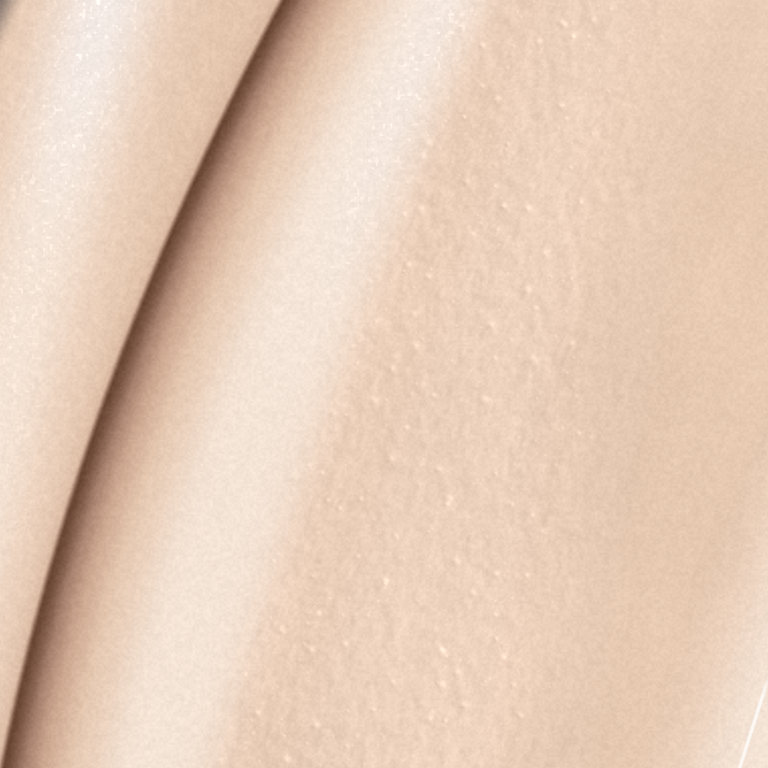
Give the GLSL for this texture, as a Shadertoy shader.

```glsl
// Soft folds of glossy cream: a curved dark crease splits two satin ridges.
// Colour ramps follow the horizontal distance to each fold curve; noise then
// adds streaks, fine bumps, scattered beads, sparkle and grain.

const vec3 DEEP  = vec3(0.40, 0.26, 0.19);
const vec3 UMBER = vec3(0.62, 0.47, 0.40);
const vec3 CLAY  = vec3(0.79, 0.64, 0.55);
const vec3 SAND  = vec3(0.895, 0.775, 0.68);
const vec3 SKIN  = vec3(0.93, 0.825, 0.745);
const vec3 CREAM = vec3(0.96, 0.895, 0.84);
const vec3 PEARL = vec3(0.955, 0.92, 0.90);

// Integer hash of a cell, giving 0..1
float hash(vec2 cell, uint seed) {
    uvec2 u = uvec2(ivec2(cell) + 4096);
    uint h = u.x * 1664525u + u.y * 374761u + seed * 668265u;
    h = (h ^ (h >> 15)) * 2246822u;
    h = (h ^ (h >> 13)) * 3266489u;
    return float((h ^ (h >> 16)) & 65535u) / 65535.0;
}

float noise(vec2 p, uint seed) {
    vec2 i = floor(p), f = fract(p);
    f = f * f * (3.0 - 2.0 * f);
    float low = mix(hash(i, seed), hash(i + vec2(1, 0), seed), f.x);
    float high = mix(hash(i + vec2(0, 1), seed), hash(i + vec2(1, 1), seed), f.x);
    return mix(low, high, f.y);
}

float fbm(vec2 p, uint seed) {
    float sum = 0.0, amp = 0.5;
    for (int i = 0; i < 3; i++) {
        sum += amp * noise(p, seed + uint(i));
        p *= 2.03;
        amp *= 0.5;
    }
    return sum / 0.875;
}

// Parabola giving x at height y
float curve(float y, float base, float slope, float bend) {
    return base + y * (slope + bend * y);
}

// Shadow to sand, then cream, with distance from a crease
vec3 foldRamp(float d) {
    vec3 col = mix(DEEP, UMBER, smoothstep(0.0, 0.035, d));
    col = mix(col, CLAY, smoothstep(0.018, 0.06, d));
    col = mix(col, SAND, smoothstep(0.04, 0.10, d));
    return mix(col, CREAM, smoothstep(0.07, 0.185, d));
}

// Small beads, lit from the upper right with a shaded lower left
float beads(vec2 p, float scale, float density, uint seed) {
    vec2 g = p * scale, home = floor(g);
    float light = 0.0;
    for (int j = -1; j <= 1; j++)
    for (int i = -1; i <= 1; i++) {
        vec2 cell = home + vec2(i, j);
        vec2 d = g - cell - vec2(hash(cell, seed), hash(cell, seed + 1u));
        float size = mix(0.06, 0.14, hash(cell, seed + 2u));
        float on = step(hash(cell, seed + 3u), density);
        light += on * exp(-dot(d, d) / (size * size)) * (0.35 + dot(d, vec2(0.8, 0.6)) / size);
    }
    return light;
}

// Bump relief: height difference along the light direction
float relief(vec2 p, float scale, uint seed) {
    vec2 g = p * scale;
    return fbm(g, seed) - fbm(g - vec2(0.35, 0.3), seed);
}

void mainImage(out vec4 fragColor, in vec2 fragCoord) {
    vec2 p = fragCoord / iResolution.xy;
    float pixel = 1.0 / iResolution.y;
    vec2 grainDir = vec2(0.93 * p.x - 0.36 * p.y, 0.36 * p.x + 0.93 * p.y);

    // Fold curves
    float crease = p.x - curve(p.y, 0.001, 0.20, 0.165);
    float ridgeEnd = p.x - curve(p.y, 0.28, 0.283, 0.062);
    float gloss = p.x - curve(p.y, -0.123, 0.26, 0.0);
    float corner = p.x - curve(p.y, -0.43, 0.43, 0.0);
    float rightLip = p.x - curve(p.y, 0.905, 0.35, 0.0);

    // Broad matte plane on the right
    float slope = p.x - 0.16 * p.y;
    vec3 plane = mix(SKIN, SAND, 0.75 * smoothstep(0.56, 0.80, slope));
    plane = mix(plane, SAND, 0.35 * exp(-pow((ridgeEnd - 0.06) / 0.06, 2.0)));
    plane = mix(plane, SKIN, 0.5 * smoothstep(0.75, 1.0, p.y));
    plane += 0.035 * (fbm(grainDir * vec2(22.0, 3.0), 11u) - 0.5);
    plane += 0.03 * (fbm(p * 5.0, 17u) - 0.5);
    plane = mix(plane, CREAM, smoothstep(-0.075, 0.075, rightLip));

    // Main ridge, cooler and brighter toward the top
    vec3 ridge = foldRamp(max(crease, 0.0));
    float shine = smoothstep(0.13, 0.25, crease) * smoothstep(0.4, 1.0, p.y);
    ridge = mix(ridge, PEARL, 0.65 * shine);
    float toPlane = smoothstep(-0.055, 0.04, ridgeEnd);
    vec3 col = mix(ridge, plane, toPlane);

    // Left fold: gloss band, shaded rim and dark upper corner
    float band = exp(-pow(gloss / 0.065, 2.0));
    vec3 left = mix(SAND, SKIN, exp(-pow(gloss / 0.11, 2.0)));
    left = mix(left, mix(CREAM, PEARL, smoothstep(0.6, 1.0, p.y)), band);
    left = mix(left, CLAY, 0.55 * exp(min(crease, 0.0) / 0.013));
    left = mix(vec3(0.52, 0.46, 0.43), left, smoothstep(-0.005, 0.035, corner));
    float creaseBlur = 0.004 + pixel;
    col = mix(left, col, smoothstep(-creaseBlur, creaseBlur, crease));

    // Surface detail
    float matte = toPlane * (1.0 - smoothstep(0.62, 0.82, slope));
    matte = max(matte, 0.35 * (1.0 - smoothstep(-0.03, 0.0, crease)) * (1.0 - band));
    col += matte * (0.075 * relief(grainDir * vec2(1.0, 0.7), 75.0, 23u)
         + 0.11 * beads(p, 26.0, 0.35, 31u) + 0.07 * beads(p, 55.0, 0.25, 41u));
    float glossy = max(shine * (1.0 - toPlane), band * step(crease, 0.0) * p.y);
    float sparkle = smoothstep(0.72, 0.95, noise(p * 210.0, 53u));
    col += glossy * 0.07 * sparkle;
    col += 0.035 * (noise(p * 380.0, 61u) - 0.5) + 0.025 * (noise(p * 190.0, 67u) - 0.5);

    // Thin bright scratch on the lower right lip
    float scratch = abs(p.x - curve(p.y, 0.963, 0.32, 0.0));
    float scratchMask = 1.0 - smoothstep(0.001, 0.001 + 2.0 * pixel, scratch);
    col = mix(col, vec3(1.0), 0.75 * scratchMask * (1.0 - smoothstep(0.09, 0.13, p.y)));

    fragColor = vec4(clamp(col, 0.0, 1.0), 1.0);
}
```
